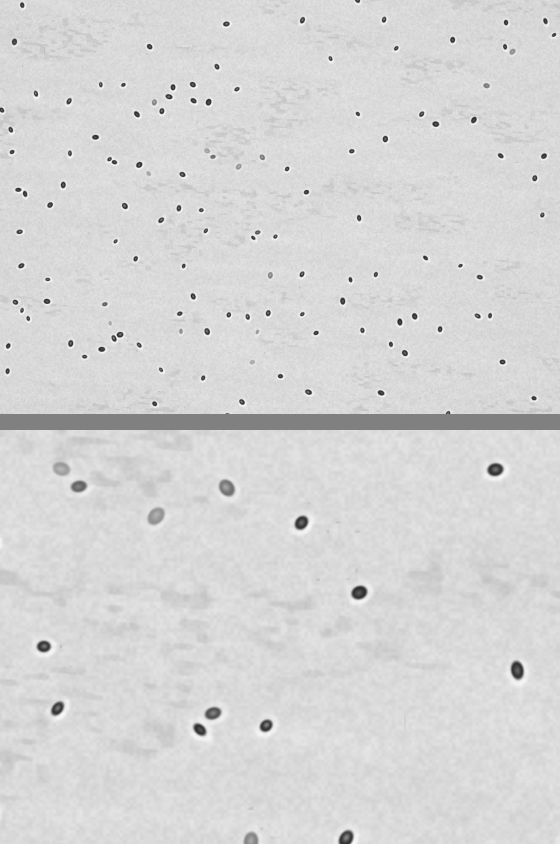
Top, the full canvas; bottom, a detail of the centre.
This texture is drawn by a WebGL 2 fragment shader. Its source:

```glsl
#version 300 es
precision highp float;
// Bright-field slide: small dark oval cells with pale halos scattered on light grey.
// Two jittered grids place the cells; layered value noise makes the grain,
// the soft horizontal bands and the faint smudges of the background.

uniform vec2 u_resolution;
out vec4 fragColor;

// Integer hash: two random values in 0..1 per lattice point and seed.
vec2 hash2(vec2 cell, int seed) {
    uvec2 h = uvec2(ivec2(cell)) * uvec2(1597u, 7919u) + uint(seed) * 4177u;
    h = h * 1664525u + 101390u;
    h.x += h.y * 1664525u;
    h.y += h.x * 1664525u;
    h ^= h >> 16u;
    h.x += h.y * 1664525u;
    h.y += h.x * 1664525u;
    h ^= h >> 16u;
    return vec2(h & 65535u) / 65535.0;
}

// Smooth value noise in 0..1.
float valueNoise(vec2 p, int seed) {
    vec2 i = floor(p);
    vec2 f = fract(p);
    f = f * f * (3.0 - 2.0 * f);
    float low = mix(hash2(i, seed).x, hash2(i + vec2(1, 0), seed).x, f.x);
    float high = mix(hash2(i + vec2(0, 1), seed).x, hash2(i + vec2(1, 1), seed).x, f.x);
    return mix(low, high, f.y);
}

float background(vec2 p, float aspect) {
    // Slow illumination falloff towards the corners.
    vec2 fromCentre = p - 0.5 * vec2(aspect, 1.0);
    float shade = 0.857 - 0.02 * dot(fromCentre, fromCentre);

    // Stretched, slightly tilted bands.
    vec2 tilted = vec2(p.x, p.y + 0.08 * p.x);
    shade += 0.016 * (valueNoise(tilted * vec2(7.0, 38.0), 1) - 0.5);
    shade += 0.014 * (valueNoise(tilted * vec2(24.0, 95.0), 2) - 0.5);

    // Patchy smudges broken up by finer clumps.
    float patches = smoothstep(0.58, 0.85, valueNoise(tilted * vec2(9.0, 26.0), 3));
    float clumps = smoothstep(0.5, 0.85, valueNoise(tilted * vec2(70.0, 150.0), 4));
    shade -= 0.06 * patches * clumps;

    // Rare tiny specks.
    shade -= 0.10 * smoothstep(0.93, 1.0, valueNoise(p * 130.0, 5))
                  * smoothstep(0.6, 0.8, valueNoise(p * 14.0, 6));

    // Fine sensor grain.
    shade += 0.042 * (valueNoise(p * 370.0, 7) - 0.5);
    shade += 0.034 * (valueNoise(p * 190.0, 8) - 0.5);
    return shade;
}

// Draws one oval cell over the given shade; offset is measured from its centre.
float drawCell(float shade, vec2 offset, vec2 axes, float angle, vec2 variation, float soft) {
    float c = cos(angle);
    float s = sin(angle);
    vec2 q = vec2(c * offset.x + s * offset.y, c * offset.y - s * offset.x);
    float edge = (length(q / axes) - 1.0) * axes.y;

    // Pale diffraction ring, stronger at the lower right.
    float ring = (edge - 0.0026) / 0.0021;
    vec2 direction = offset / max(length(offset), 0.0001);
    float side = 0.65 + 0.35 * dot(direction, vec2(0.6, -0.8));
    float focus = mix(0.3, 1.0, smoothstep(0.0, 0.14, variation.x));
    shade += 0.10 * focus * side * exp(-ring * ring);

    // Dark wall around a lighter, off-centre interior.
    vec2 core = (q - axes * vec2(0.3, 0.15) * (variation.y - 0.5)) / (axes * 0.5);
    float tone = 0.17 + mix(0.12, 0.36, variation.y) * exp(-dot(core, core));
    float body = 1.0 - smoothstep(-soft, soft, edge);
    return mix(shade, tone, body * focus);
}

// Scatters cells on one jittered grid, thinning out towards the right.
float scatterCells(float shade, vec2 p, float spacing, float aspect, int seed, float soft) {
    vec2 home = floor(p / spacing);
    for (int y = -1; y <= 1; y++) {
        for (int x = -1; x <= 1; x++) {
            vec2 id = home + vec2(x, y);
            vec2 centre = (id + hash2(id, seed)) * spacing;
            vec2 pick = hash2(id, seed + 1);
            vec2 form = hash2(id, seed + 2);
            vec2 variation = hash2(id, seed + 3);

            float density = mix(0.62, 0.32, smoothstep(0.6, 1.0, centre.x / aspect));
            density *= 0.45 + 1.1 * valueNoise(centre * 4.0 + 20.0, 9);
            if (pick.x < density) {
                float size = mix(0.0052, 0.0083, form.x);
                vec2 axes = size * vec2(1.0, mix(0.66, 0.84, form.y));
                shade = drawCell(shade, p - centre, axes, pick.y * 3.14159, variation, soft);
            }
        }
    }
    return shade;
}

void main() {
    vec2 p = gl_FragCoord.xy / u_resolution.y;
    float aspect = u_resolution.x / u_resolution.y;
    float soft = max(0.0014, 0.7 / u_resolution.y);

    float shade = background(p, aspect);
    shade = scatterCells(shade, p, 0.112, aspect, 20, soft);
    shade = scatterCells(shade, p + 0.05, 0.112, aspect, 40, soft);
    fragColor = vec4(vec3(clamp(shade, 0.0, 1.0)), 1.0);
}
```
